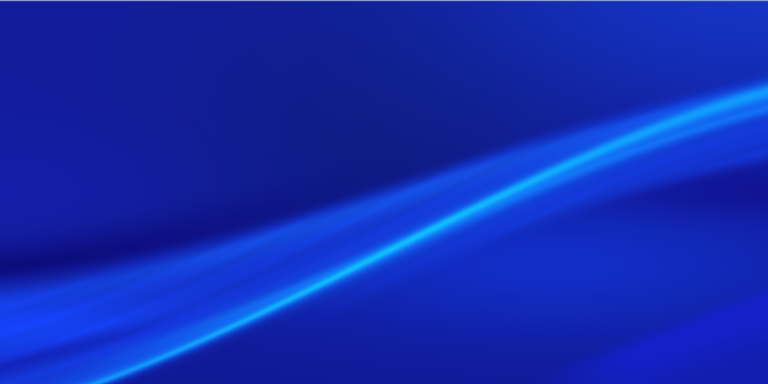
Reproduce this background procedurally as a WebGL 1 fragment shader.

```glsl
precision highp float;
// Deep blue silk-like background with a glowing cyan streak rising to the right.
uniform vec2 u_resolution;

const vec3 NAVY = vec3(0.055, 0.11, 0.52);
const vec3 INDIGO = vec3(0.07, 0.11, 0.61);
const vec3 SHADOW = vec3(0.045, 0.035, 0.46);
const vec3 ROYAL = vec3(0.07, 0.18, 0.78);
const vec3 COBALT = vec3(0.075, 0.205, 0.82);
const vec3 AZURE = vec3(0.07, 0.33, 0.93);
const vec3 SKY = vec3(0.07, 0.54, 0.99);
const vec3 CYAN = vec3(0.05, 0.75, 1.00);
const vec3 RIM = vec3(0.58, 0.62, 0.74);

// Cubic curve around the centre column: k = (height, slope, bend, twist).
float curve(float t, vec4 k) {
  return k.x + t * (k.y + t * (k.z + t * k.w));
}

// Soft bell of the given width.
float bell(float d, float width) {
  float q = d / width;
  return exp(-q * q);
}

// Soft elliptical glow.
float glow(vec2 p, vec2 centre, vec2 radius) {
  vec2 q = (p - centre) / radius;
  return exp(-dot(q, q));
}

// Ridge with a different falloff above and below its crest.
float ridge(float d, float above, float below) {
  return bell(d, d > 0.0 ? above : below);
}

vec3 upperBackdrop(vec2 p) {
  vec3 c = mix(INDIGO, NAVY, glow(p, vec2(0.50, 0.68), vec2(0.26, 0.42)));
  c = mix(c, vec3(0.08, 0.21, 0.77), 0.95 * glow(p, vec2(1.0, 1.03), vec2(0.42, 0.32)));
  return mix(c, vec3(0.08, 0.12, 0.68), 0.7 * glow(p, vec2(0.0, 0.5), vec2(0.22, 0.17)));
}

vec3 lowerBackdrop(vec2 p) {
  vec3 c = mix(vec3(0.06, 0.10, 0.59), ROYAL, glow(p, vec2(0.72, 0.31), vec2(0.36, 0.19)));
  c = mix(c, vec3(0.07, 0.07, 0.58), 0.9 * glow(p, vec2(1.02, 0.50), vec2(0.19, 0.06)));
  // Faint fold in the lower right corner.
  float d = p.y - (0.03 + 0.75 * (p.x - 0.73));
  float fold = smoothstep(0.035, -0.015, d) * smoothstep(0.66, 0.85, p.x);
  return mix(c, vec3(0.08, 0.13, 0.80), fold * mix(0.4, 0.9, bell(d + 0.03, 0.08)));
}

vec3 bandColour(vec2 p, float belowTop, float aboveStreak) {
  // Pale seam just under the upper edge, brightest toward the centre.
  float seam = ridge(belowTop - 0.03, 0.04, 0.02);
  vec3 c = mix(COBALT, vec3(0.08, 0.30, 0.88), seam * smoothstep(-0.2, 0.5, p.x));
  c = mix(c, vec3(0.08, 0.26, 0.96), glow(p, vec2(0.02, 0.15), vec2(0.22, 0.075)));
  // Dark crease under the left glow.
  float crease = p.y - (0.04 + 0.55 * p.x);
  c = mix(c, vec3(0.07, 0.13, 0.72), 0.75 * bell(crease, 0.025) * smoothstep(0.32, 0.08, p.x));
  // Fine strands that follow the streak.
  float strands = sin(aboveStreak * 95.0 + p.x * 5.0) + 0.6 * sin(aboveStreak * 190.0 - p.x * 7.0);
  return c * (1.0 + 0.025 * strands);
}

void main() {
  vec2 p = gl_FragCoord.xy / u_resolution;
  float t = p.x - 0.5;

  // Signed heights above the guiding curves.
  float top = p.y - curve(t, vec4(0.506, 0.66, 0.06, -0.52));
  float streak = p.y - curve(t, vec4(0.341, 0.99, 0.0, -0.60));
  float base = p.y - curve(t, vec4(0.24, 0.98, -0.60, 0.0));
  float strand = streak - curve(t, vec4(0.004, -0.14, 0.0, 0.18));

  // Backdrop, with a shadow resting on the band at the left.
  vec3 above = upperBackdrop(p);
  float shade = bell(top - 0.04, 0.06) * mix(0.85, 0.0, smoothstep(0.0, 0.65, p.x));
  above = mix(above, SHADOW, shade);
  vec3 below = lowerBackdrop(p);

  // Broad band: its lower sheet fades out toward the left.
  vec3 band = bandColour(p, -top, streak);
  float sheet = smoothstep(-0.02, 0.03, base) * smoothstep(0.32, 0.72, p.x);
  vec3 colour = mix(below, band, max(sheet, smoothstep(-0.025, 0.008, streak)));
  float softness = mix(0.05, 0.024, smoothstep(0.0, 0.4, p.x));
  colour = mix(colour, above, smoothstep(-softness, softness, top));

  // Glowing streak: halo, a second strand that crosses it, body and core.
  float spread = smoothstep(0.1, 1.0, p.x);
  float halo = ridge(streak, mix(0.05, 0.032, spread), mix(0.018, 0.07, spread));
  colour = mix(colour, AZURE, 0.7 * halo);
  float side = ridge(strand, mix(0.018, 0.012, spread), mix(0.03, 0.014, spread));
  colour = mix(colour, mix(AZURE, SKY, 0.7), side * smoothstep(0.05, 0.4, p.x) * 0.75);
  float body = ridge(streak, mix(0.016, 0.020, spread), mix(0.010, 0.030, spread));
  colour = mix(colour, SKY, body * mix(0.6, 0.85, spread));
  float core = bell(streak, mix(0.007, 0.014, spread));
  float focus = mix(0.4, 1.0, bell(p.x - 0.52, 0.26));
  colour = mix(colour, CYAN, core * focus);

  // Thin pale rim along the top.
  colour = mix(colour, RIM, smoothstep(0.9955, 0.998, p.y));
  gl_FragColor = vec4(colour, 1.0);
}
```
